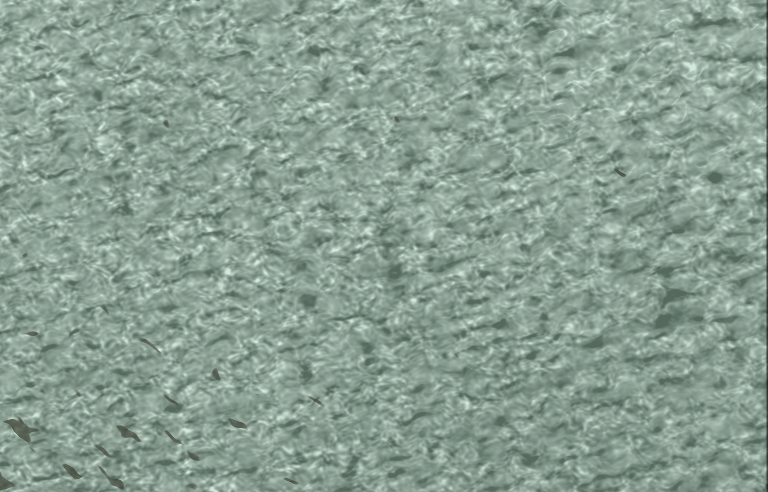
A WebGL 2 fragment shader for this texture:

```glsl
#version 300 es
precision highp float;

uniform vec2 u_resolution;
out vec4 fragColor;

const vec3 WATER = vec3(0.553, 0.633, 0.586);
const vec3 SILT = vec3(0.30, 0.33, 0.28);

float hash(vec2 cell) {
    vec3 h = fract(cell.xyx * vec3(0.1031, 0.1030, 0.0973));
    h += dot(h, h.yzx + 33.33);
    return fract((h.x + h.y) * h.z);
}

float cornerSlope(vec2 cell, vec2 corner, vec2 f) {
    float angle = 6.2832 * hash(cell + corner);
    return dot(vec2(cos(angle), sin(angle)), f - corner);
}

float gradientNoise(vec2 p) {
    vec2 cell = floor(p), f = fract(p);
    vec2 u = f * f * f * (f * (f * 6.0 - 15.0) + 10.0);
    float low = mix(cornerSlope(cell, vec2(0, 0), f), cornerSlope(cell, vec2(1, 0), f), u.x);
    float high = mix(cornerSlope(cell, vec2(0, 1), f), cornerSlope(cell, vec2(1, 1), f), u.x);
    return mix(low, high, u.y);
}

// Noise stretched along a direction given as an angle from the x axis
float streaks(vec2 p, float angle, vec2 frequency, float seed) {
    float c = cos(angle), s = sin(angle);
    vec2 along = vec2(c * p.x + s * p.y, c * p.y - s * p.x);
    return gradientNoise(along * frequency + seed);
}

vec2 warp(vec2 p, float frequency, float amount, float seed) {
    vec2 q = p * frequency + seed;
    return p + amount * vec2(gradientNoise(q), gradientNoise(q + 41.7));
}

// Thin bright creases along the zero lines of the noise
float creases(vec2 p, float angle, vec2 frequency, float sharpness, float seed) {
    return exp(-sharpness * abs(streaks(p, angle, frequency, seed)));
}

// Short specks in two crossing directions, with brighter peaks
float glitter(vec2 p, float seed) {
    float coarse = streaks(p, 0.4, vec2(44.0, 82.0), seed);
    float crossing = streaks(p, -0.6, vec2(58.0, 96.0), seed + 19.0);
    float fine = streaks(p, 0.2, vec2(100.0, 140.0), seed + 33.0);
    float sum = 0.6 * coarse + 0.55 * crossing + 0.5 * fine;
    return sum + 0.5 * max(sum - 0.15, 0.0);
}

float siltMask(vec2 p, float seed) {
    vec2 q = warp(p, 30.0, 0.014, seed);
    float blob = streaks(q, -0.6, vec2(11.0, 30.0), seed);
    blob += 0.3 * streaks(q, -0.45, vec2(26.0, 58.0), seed + 7.0);
    float distanceOut = length(p * vec2(1.0, 1.2));
    float threshold = mix(0.16, 0.6, smoothstep(-0.15, 0.85, distanceOut));
    return smoothstep(threshold, threshold + 0.07, blob);
}

void main() {
    vec2 p = gl_FragCoord.xy / u_resolution.y;
    float width = u_resolution.x / u_resolution.y;
    float across = p.x / width;

    // Regions of the surface
    float right = smoothstep(0.35, 0.95, across);
    float upperRight = smoothstep(0.3, 0.75, across) * smoothstep(0.25, 0.9, p.y);
    float lowerRight = smoothstep(0.3, 0.7, across) * smoothstep(0.6, 0.1, p.y);

    // Broad light and flat patches
    vec2 q = warp(p, 24.0, 0.01, 3.0);
    float patches = streaks(q, 0.3, vec2(13.0, 21.0), 61.0);
    float lively = smoothstep(-0.3, 0.1, patches);
    float light = 0.03 * (p.y - 0.5) - 0.025 * lowerRight + 0.015 * upperRight;
    light += 0.03 * streaks(p, 0.2, vec2(3.0, 4.0), 15.0) + 0.05 * patches;

    // Waves and ripples
    float swell = streaks(q, 0.08, vec2(9.0, 27.0), 27.0);
    light += mix(0.03, 0.1, right) * swell;
    light -= mix(0.02, 0.07, right) * smoothstep(0.18, 0.42, -swell);
    float ripple = streaks(q, 0.25, vec2(22.0, 56.0), 83.0);
    light += 0.15 * ripple - 0.09 * smoothstep(0.2, 0.45, -ripple);

    // Glitter and crumpled reflections
    light += mix(0.14, 0.31, lively) * mix(1.0, 0.8, right) * glitter(q, 37.0);
    vec2 crumpled = warp(p, 20.0, 0.025, 52.0);
    float crease = creases(crumpled, 0.25, vec2(16.0, 27.0), 14.0, 71.0);
    float broken = smoothstep(0.0, 0.3, streaks(p, -0.8, vec2(20.0, 27.0), 94.0));
    light += mix(0.04, 0.18, upperRight) * (crease * broken - 0.08);

    vec3 color = WATER + clamp(light, -0.22, 0.28);

    // Dark openings near the lower left corner
    float shade = 0.1 * glitter(p, 5.0);
    color = mix(color, SILT + shade, 0.85 * siltMask(p, 12.0));

    // Narrow shadow along the right border
    color *= 1.0 - 0.6 * smoothstep(width - 0.005, width - 0.001, p.x);
    fragColor = vec4(color, 1.0);
}
```
